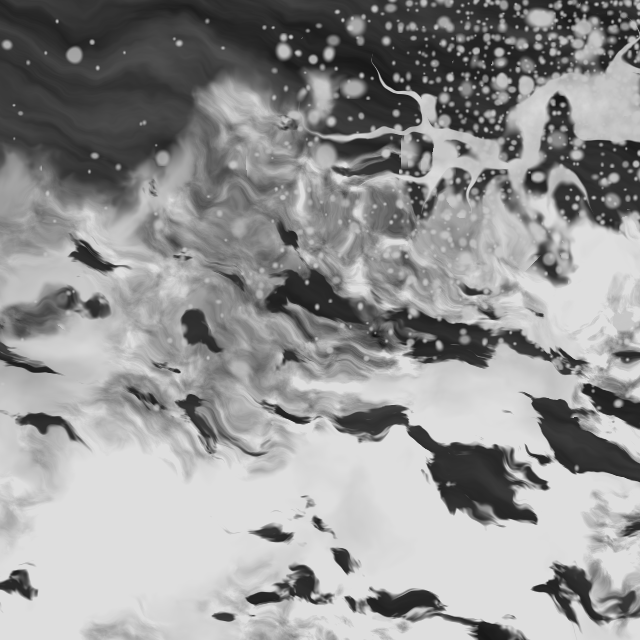
Give the GLSL for this texture, as a Shadertoy shader.

```glsl
// A breaking wave in greyscale: dark streaked water above, pale foam below.
// Warped noise gives the foam, its holes and grainy patches; ridged noise
// gives the flung strands, and jittered grid cells give bubbles and droplets.

#define WATER_TONE 0.21
#define FOAM_TONE 0.83
#define MIST_TONE 0.66
#define CREST_HEIGHT 0.74
#define CREST_FRAY 0.42
#define GRAIN_SCALE 48.0
#define GRAIN_CONTRAST 1.25
#define STRAND_SCALE 11.0
#define BUBBLE_SCALE 7.0
#define DROPLET_LAYERS 5
#define STREAK_TILT 0.32

float hash(vec2 c) {
    return fract(sin(dot(c, vec2(127.1, 311.7))) * 43758.5453);
}

float noise(vec2 p) {
    vec2 i = floor(p), f = fract(p);
    f = f * f * (3.0 - 2.0 * f);
    return mix(mix(hash(i), hash(i + vec2(1, 0)), f.x),
               mix(hash(i + vec2(0, 1)), hash(i + vec2(1, 1)), f.x), f.y);
}

float fbm(vec2 p) {
    float sum = 0.0, amp = 0.52;
    for (int i = 0; i < 5; i++) {
        sum += amp * noise(p);
        p = mat2(1.6, 1.2, -1.2, 1.6) * p + 7.3;
        amp *= 0.5;
    }
    return sum;
}

// Soft elliptical region, 1 at its centre
float region(vec2 p, vec2 centre, vec2 size) {
    vec2 d = (p - centre) / size;
    return exp(-dot(d, d));
}

// Round drops, one per grid cell; chance sets how many cells hold one
float droplets(vec2 p, float scale, float chance, float seed) {
    vec2 g = p * scale, id = floor(g) + seed;
    float radius = mix(0.1, 0.34, pow(hash(id + 3.7), 2.0));
    vec2 jitter = vec2(hash(id + 11.3), hash(id + 23.9)) - 0.5;
    vec2 d = fract(g) - 0.5 - jitter * (0.9 - 2.0 * radius);
    d *= 1.0 + 0.35 * (vec2(hash(id + 31.1), hash(id + 37.7)) - 0.5);
    float blur = 0.03 + scale / iResolution.y + 0.3 * radius * hash(id + 5.1);
    float disc = 1.0 - smoothstep(radius - blur, radius + blur, length(d));
    return disc * step(hash(id + 41.0), chance) * mix(0.6, 1.0, hash(id + 53.0));
}

// Open bubbles: x is the hollow, y the bright rim
vec2 bubbles(vec2 p) {
    vec2 g = p * BUBBLE_SCALE, cell = floor(g), result = vec2(0);
    for (int j = -1; j <= 1; j++)
    for (int i = -1; i <= 1; i++) {
        vec2 id = cell + vec2(i, j);
        vec2 d = g - id - 0.25 - 0.5 * vec2(hash(id), hash(id + 17.0));
        float radius = mix(0.2, 0.5, hash(id + 29.0));
        float edge = length(d * vec2(0.85, 1.1)) - radius;
        float present = step(hash(id + 61.0), 0.5);
        result.x = max(result.x, present * smoothstep(0.06, -0.1, edge));
        result.y = max(result.y, present * exp(-pow((edge - 0.05) / 0.06, 2.0)));
    }
    return result;
}

void mainImage(out vec4 fragColor, in vec2 fragCoord) {
    vec2 p = fragCoord / iResolution.y;
    vec2 warp = vec2(fbm(p * 5.0 + 3.1), fbm(p * 5.0 + 18.4)) - 0.5;
    vec2 w = p + 0.16 * warp;
    vec2 fine = vec2(noise(p * 30.0), noise(p * 30.0 + 40.0)) - 0.5;
    vec2 tilted = vec2(w.x, w.y + STREAK_TILT * w.x);
    float right = smoothstep(0.35, 0.65, p.x);

    // Dark water with slanting streaks
    float streak = fbm(tilted * vec2(5.0, 26.0)) - 0.5;
    float water = WATER_TONE + 0.3 * streak - 0.05 * right;

    // Foam body, misty on the left and brighter towards the bottom
    float bright = max(1.0 - smoothstep(0.2, 0.45, p.y), 0.65 * right);
    float foam = mix(MIST_TONE, FOAM_TONE, bright);
    foam += mix(0.6, 0.38, bright) * (fbm(w * 5.5 + 5.0) - 0.46);
    foam -= 0.22 * region(w, vec2(0.36, 0.46), vec2(0.1, 0.14));

    // Crisp grainy patches
    float patches = smoothstep(0.5, 0.62, fbm(w * 5.0 + 31.0));
    patches = max(patches, region(w, vec2(0.74, 0.57), vec2(0.11, 0.07)));
    patches *= mix(0.45, 1.0, right);
    float grain = fbm((tilted + 0.02 * fine) * vec2(0.7, 1.1) * GRAIN_SCALE) - 0.54;
    foam += patches * (GRAIN_CONTRAST * grain - 0.06);

    // Bubble films on the left
    vec2 film = bubbles(w + 0.015 * fine);
    float filmZone = region(p, vec2(0.1, 0.57), vec2(0.2, 0.19));
    float hollow = film.x * filmZone * smoothstep(0.3, 0.6, fbm(w * 14.0 + 8.0));
    foam = mix(foam, 0.24 + 0.6 * grain, hollow);
    foam = mix(foam, 0.78, 0.6 * film.y * filmZone);

    // Ragged dark gaps, thickest at the lower right
    float gapField = fbm((tilted + 0.012 * fine) * vec2(9.0, 19.0) + 2.0);
    float gapZone = region(p, vec2(0.9, 0.33), vec2(0.26, 0.17))
                  + 0.6 * region(p, vec2(0.52, 0.57), vec2(0.12, 0.07));
    float gaps = smoothstep(0.61, 0.68, gapField + 0.17 * gapZone - 0.06);
    foam = mix(foam, 0.17 + 0.25 * streak, gaps);

    // Frayed crest between water and foam
    float crest = CREST_HEIGHT - 0.11 * smoothstep(0.5, 0.95, p.x)
                + 0.09 * region(p, vec2(0.36, p.y), vec2(0.1, 1.0));
    float depth = crest - p.y + CREST_FRAY * (fbm(w * 7.0 + 12.0) - 0.5);
    float softness = mix(0.045, 0.014, right);
    float tone = mix(water, min(foam, 0.87), smoothstep(-softness, softness, depth));

    // Flung strands and blobs at the upper right
    float flung = region(p, vec2(0.74, 0.8), vec2(0.27, 0.13))
                + 0.6 * region(p, vec2(0.98, 0.85), vec2(0.14, 0.13));
    vec2 s = (w + 0.012 * fine) * STRAND_SCALE;
    float web = 1.0 - abs(2.0 * noise(s + 4.0) - 1.0);
    float blob = noise(s * 1.3 + 50.0);
    float strand = max(web - mix(1.1, 0.78, min(flung, 1.0)),
                       blob - mix(1.05, 0.7, min(flung, 1.0)));
    float strandTone = 0.76 + 0.3 * (fbm(p * 25.0) - 0.5);
    tone = mix(tone, strandTone, smoothstep(-0.02, 0.06, strand));

    // Spray, from large drops to specks
    float spray = mix(0.04, 0.5, smoothstep(0.3, 0.85, p.x));
    spray *= smoothstep(0.3, 0.6, p.y) * (0.4 + 1.2 * noise(p * 7.0));
    for (int i = 0; i < DROPLET_LAYERS; i++) {
        float k = float(i);
        float drop = droplets(p + 0.1 * fine / (12.0 + 9.0 * k),
                              15.0 * pow(1.5, k), spray, 71.0 * k);
        tone = mix(tone, max(tone, 0.78), drop);
    }

    fragColor = vec4(vec3(clamp(tone, 0.08, 0.9)), 1.0);
}
```
